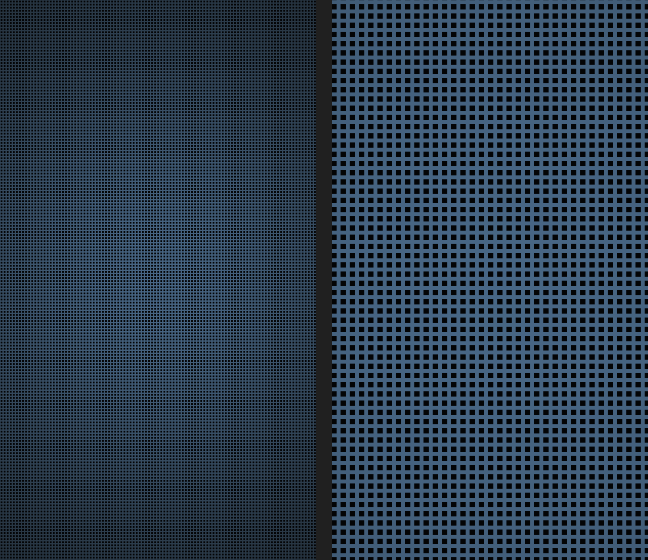
Left: the whole. Right: its middle third, enlarged.
This pattern is drawn by a Shadertoy shader. Its source:

```glsl
// Fine steel-blue square mesh over near-black holes, lit softly from the centre.
// Each axis integrates its periodic hole exactly over a narrow footprint,
// which keeps the tiny cells crisp yet smooth at any canvas size.

const float COLUMNS = 102.857;
const float HOLE_WIDTH = 0.575; // share of one cell
const float SOFTNESS = 0.72;    // filter width in output samples
const vec3 HOLE_COLOR = vec3(0.012, 0.014, 0.020);
const vec3 WIRE_CENTER = vec3(0.280, 0.400, 0.520);
const vec3 WIRE_EDGE = vec3(0.140, 0.190, 0.235);

// Total hole length from zero to x, with one centred hole per unit cell
vec2 holeIntegral(vec2 x, float width) {
    float start = 0.5 * (1.0 - width);
    return floor(x) * width + clamp(fract(x) - start, 0.0, width);
}

// Share of a square footprint that falls inside the holes
float holeCoverage(vec2 cell, float footprint, float width) {
    vec2 halfSize = vec2(0.5 * footprint);
    vec2 span = holeIntegral(cell + halfSize, width)
              - holeIntegral(cell - halfSize, width);
    vec2 coverage = span / footprint;
    return coverage.x * coverage.y;
}

// Falloff from the centre: 0 in the middle, near 1 in the corners
float vignette(vec2 uv) {
    vec2 offset = (uv - 0.5) * vec2(1.3, 2.0);
    return smoothstep(0.0, 1.35, length(offset));
}

void mainImage(out vec4 fragColor, in vec2 fragCoord) {
    vec2 uv = fragCoord / iResolution.xy;
    float cellsPerSample = COLUMNS / iResolution.x;

    // Mesh cells count down from the top left corner
    vec2 fromTop = vec2(fragCoord.x, iResolution.y - fragCoord.y);
    vec2 cell = fromTop * cellsPerSample;

    // Wire tint and mesh
    vec3 wire = mix(WIRE_CENTER, WIRE_EDGE, vignette(uv));
    float hole = holeCoverage(cell, SOFTNESS * cellsPerSample, HOLE_WIDTH);

    fragColor = vec4(mix(wire, HOLE_COLOR, hole), 1.0);
}
```
